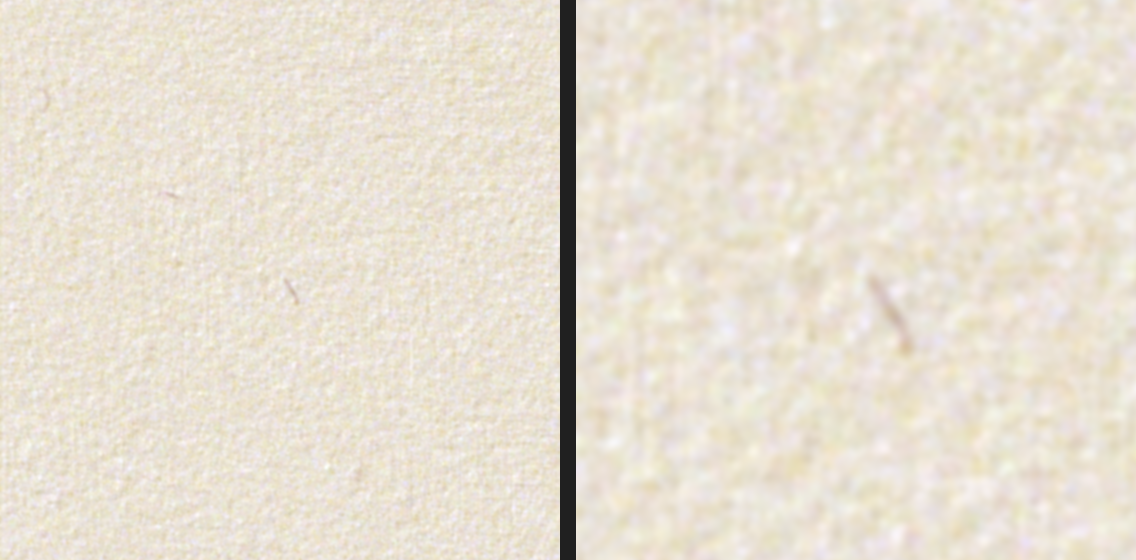
Left: the whole. Right: its middle third, enlarged.
This texture is drawn by a Shadertoy shader. Its source:

```glsl
// Cream handmade paper: a softly embossed pulp relief with mottled warm and cool tints,
// faint woven threads and a few short brown fibres.
// All mottling is cellular noise: soft bumps of random sign, one per jittered cell.

const vec3 PAPER = vec3(0.919, 0.888, 0.834);
const vec3 FIBRE_TINT = vec3(0.55, 0.90, 0.90);   // light absorbed by a fibre
const vec3 YELLOW_BLUE = vec3(-0.05, 0.08, 1.0);
const vec3 PINK_GREEN = vec3(0.25, -1.0, 0.10);
const int FIBRE_COUNT = 7;

vec3 hash3(vec2 cell, float seed) {
    vec3 q = fract(vec3(cell.xyx) * vec3(0.1031, 0.1030, 0.0973) + seed * 0.137);
    q += dot(q, q.yxz + 33.33);
    return fract((q.xxy + q.yzz) * q.zyx);
}

// Cellular noise with zero mean and a deviation near one; features are one cell wide.
float bumps(vec2 p, float seed) {
    vec2 cell = floor(p);
    float sum = 0.0;
    for (int y = -1; y <= 1; y++) {
        for (int x = -1; x <= 1; x++) {
            vec2 neighbour = cell + vec2(x, y);
            vec3 h = hash3(neighbour, seed);
            vec2 d = p - neighbour - h.xy;
            float falloff = max(0.0, 1.0 - dot(d, d));
            sum += (2.0 * h.z - 1.0) * falloff * falloff * falloff;
        }
    }
    return sum * 2.5;
}

// Pulp lit from the upper left.
float relief(vec2 p, float scale, float seed) {
    vec2 q = p * scale;
    return bumps(q, seed) - 0.7 * bumps(q + vec2(-0.55, 0.65), seed);
}

// Fine straight threads, fading in and out over broad patches.
float threads(vec2 p, float seed) {
    float patches = smoothstep(-0.8, 1.5, bumps(p * 4.0, seed + 1.0));
    return patches * bumps(p * vec2(165.0, 11.0), seed);
}

// Coverage of a wavy stroke with tapered ends.
float fibre(vec2 p, float angle, float halfLength, float bend, float width) {
    float c = cos(angle), s = sin(angle);
    vec2 q = vec2(c * p.x + s * p.y, c * p.y - s * p.x);
    float along = q.x / halfLength;
    float across = q.y - bend * sin(along * 2.6 + angle * 3.0);
    float taper = 1.0 - smoothstep(0.5, 1.0, abs(along));
    return taper * exp(-across * across / (width * width));
}

float fibres(vec2 p) {
    float sum = 0.0;
    for (int i = 0; i < FIBRE_COUNT; i++) {
        float n = float(i);
        vec3 h = hash3(vec2(n, 5.0), 3.0);
        vec2 centre = fract(vec2(0.52, 0.48) + n * vec2(-0.22, 0.17));
        float angle = 1.9 + n * 1.45;
        float halfLength = mix(0.024, 0.044, h.x);
        float strength = 1.0 / (1.0 + 0.35 * n);
        sum += strength * fibre(p - centre, angle, halfLength, mix(0.003, 0.007, h.y), 0.0052);
    }
    return sum;
}

void mainImage(out vec4 fragColor, in vec2 fragCoord) {
    vec2 p = fragCoord / min(iResolution.x, iResolution.y);

    // Brightness: coarse and fine pulp, sharp grain, threads both ways.
    float light = 0.0085 * relief(p, 62.0, 1.0)
                + 0.0100 * relief(p, 112.0, 2.0)
                + 0.0065 * bumps(p * 175.0, 12.0)
                + 0.0015 * bumps(p * 18.0, 3.0)
                + 0.0065 * threads(p, 4.0)
                + 0.0065 * threads(p.yx, 6.0);

    // Tint: small cream, lavender and pinkish mottles.
    float yellowBlue = 0.021 * bumps(p * 95.0, 8.0)
                     + 0.009 * bumps(p * 45.0, 9.0)
                     + 0.012 * bumps(p * 160.0, 13.0);
    float pinkGreen = 0.0075 * bumps(p * 90.0, 10.0) + 0.002 * bumps(p * 40.0, 11.0);

    vec3 color = PAPER + light + yellowBlue * YELLOW_BLUE + pinkGreen * PINK_GREEN;
    color += 0.6 * light * vec3(0.0, 0.2, 1.0);   // highlights turn whiter
    color -= 0.16 * fibres(p) * FIBRE_TINT;

    fragColor = vec4(clamp(color, 0.0, 1.0), 1.0);
}
```
